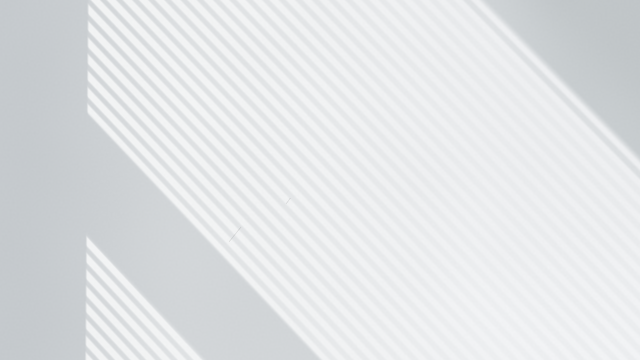
Write a Shadertoy shader that draws this background.

```glsl
// Sunlight through window blinds on a pale wall: slanted bright slats in two panes.
// A slightly fanned slant coordinate drives the pane edges and the repeated slats;
// gradient noise adds plaster grain, and two short segments add hairline scratches.

vec2 hashGradient(vec2 cell) {
    vec2 h = vec2(dot(cell, vec2(127.1, 311.7)), dot(cell, vec2(269.5, 183.3)));
    return 2.0 * fract(sin(h) * 43758.5) - 1.0;
}

float gradientNoise(vec2 p) {
    vec2 i = floor(p), f = fract(p);
    vec2 u = f * f * (3.0 - 2.0 * f);
    vec2 e = vec2(0.0, 1.0);
    float low = mix(dot(hashGradient(i), f),
                    dot(hashGradient(i + e.yx), f - e.yx), u.x);
    float high = mix(dot(hashGradient(i + e), f - e),
                     dot(hashGradient(i + 1.0), f - 1.0), u.x);
    return mix(low, high, u.y);
}

float segmentDistance(vec2 p, vec2 a, vec2 b) {
    vec2 ab = b - a;
    return length(p - a - ab * clamp(dot(p - a, ab) / dot(ab, ab), 0.0, 1.0));
}

float softStep(float edge, float width, float x) {
    return smoothstep(edge - width, edge + width, x);
}

void mainImage(out vec4 fragColor, in vec2 fragCoord) {
    // Units of canvas height, kept aligned to a 16:9 frame
    vec2 uv = fragCoord / iResolution.xy;
    vec2 p = uv * vec2(16.0 / 9.0, 1.0);
    float down = 1.0 - p.y;

    // Slant is constant along each slat and grows toward the lower left
    float slant = (down - 1.0545 * p.x) / (1.0 + 0.033 * p.x);

    // Shaded wall: cooler at the sides, lighter in the middle
    vec3 wall = mix(vec3(0.772, 0.790, 0.804), vec3(0.822, 0.836, 0.846),
                    smoothstep(0.0, 0.55, p.x));
    wall = mix(wall, vec3(0.755, 0.775, 0.785), smoothstep(1.25, 1.75, p.x + 0.15 * p.y));
    wall += 0.025 * smoothstep(-1.62, -1.36, slant) * smoothstep(1.2, 1.4, p.x);

    // Two lit panes beside the vertical frame
    float mainPane = softStep(-1.352, 0.016, slant) * (1.0 - softStep(0.058, 0.010, slant));
    float lowerPane = softStep(0.394, 0.010, slant);
    float frame = softStep(0.238 + 0.007 * p.y, 0.004, p.x);
    float lit = (mainPane + lowerPane) * frame;

    // Repeated slats blur and fade toward the right
    float wave = 0.5 + 0.5 * cos(6.28319 * (slant - 0.045) / 0.046);
    float fade = smoothstep(0.15, 1.6, p.x + 0.12 * down);
    float gap = 1.0 - smoothstep(0.04, mix(0.68, 0.95, fade), wave);
    float gapDepth = mix(0.88, 0.15, pow(fade, 0.65));
    gapDepth += 0.32 * (1.0 - smoothstep(0.012, 0.035, abs(slant + 1.312)));

    vec3 sun = mix(vec3(0.948, 0.953, 0.955), vec3(0.932, 0.937, 0.944),
                   smoothstep(0.5, 1.5, p.x));
    sun += 0.014 * smoothstep(0.4, 1.0, down) * smoothstep(0.8, 1.5, p.x);
    vec3 color = mix(wall, sun, lit * (1.0 - gap * gapDepth));

    // Plaster grain and broad unevenness
    color += 0.008 * gradientNoise(p * 150.0) + 0.006 * gradientNoise(p * 5.0);

    // Hairline scratches
    float scratch = min(segmentDistance(p, vec2(0.795, 0.434), vec2(0.806, 0.449)),
                        segmentDistance(p, vec2(0.637, 0.329), vec2(0.669, 0.369)));
    color -= 0.07 * (1.0 - smoothstep(0.0004, 0.0025, scratch));

    fragColor = vec4(clamp(color, 0.0, 1.0), 1.0);
}
```
